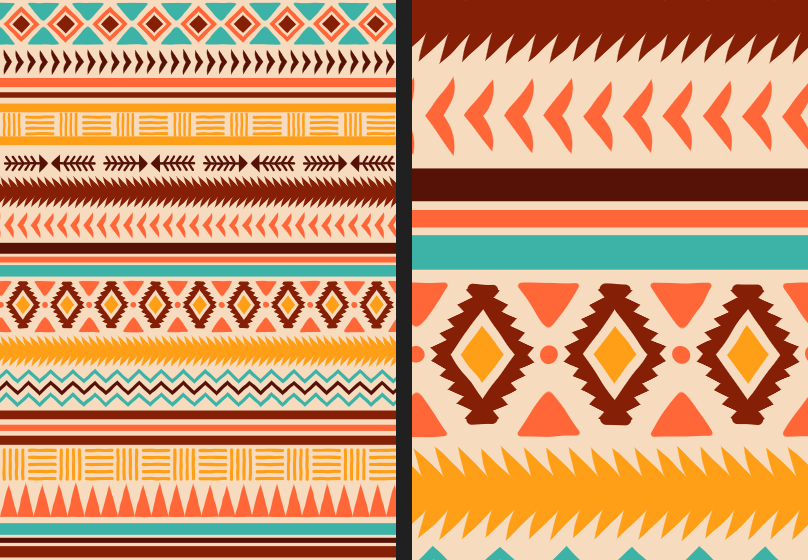
Left, the full canvas; right, a detail of the centre.
Give the GLSL for this pattern, as a Shadertoy shader.

```glsl
#define CREAM vec3(0.97, 0.86, 0.75)
#define BROWN vec3(0.52, 0.12, 0.02)
#define DARK vec3(0.34, 0.07, 0.03)
#define CORAL vec3(1.00, 0.40, 0.22)
#define AMBER vec3(1.00, 0.62, 0.09)
#define TEAL vec3(0.24, 0.70, 0.65)
#define CANVAS_HEIGHT 768.0
#define WOBBLE 0.9
#define JITTER 0.12

float hash(vec2 p) {
    vec3 q = fract(p.xyx * 0.1031);
    q += dot(q, q.yzx + 33.33);
    return fract((q.x + q.y) * q.z);
}

float noise(vec2 p) {
    vec2 i = floor(p), f = fract(p);
    f = f * f * (3.0 - 2.0 * f);
    return mix(mix(hash(i), hash(i + vec2(1, 0)), f.x),
               mix(hash(i + vec2(0, 1)), hash(i + vec2(1, 1)), f.x), f.y);
}

// Offset from the nearest repeat centre
float repeatX(float x, float start, float period) {
    return mod(x - start + 0.5 * period, period) - 0.5 * period;
}

// Size variation of each repeat
float vary(float x, float start, float period) {
    return 1.0 + JITTER * (hash(vec2(floor((x - start) / period + 0.5), period) + 7.0) - 0.5);
}

float stripe(float y, float top, float bottom) {
    return abs(y - 0.5 * (top + bottom)) - 0.5 * (bottom - top);
}

float segment(vec2 p, vec2 end, float radius) {
    return length(p - end * clamp(dot(p, end) / dot(end, end), 0.0, 1.0)) - radius;
}

float rhombus(vec2 p, vec2 halfSize, float radius) {
    vec2 h = halfSize - radius;
    return (abs(p.x) / h.x + abs(p.y) / h.y - 1.0) * h.x * h.y / length(h) - radius * 0.6;
}

// Rounded triangle: base at y = 0, apex at y = height
float wedge(vec2 p, float halfBase, float height, float radius) {
    float x = sqrt(p.x * p.x + radius * radius);
    vec2 d = vec2(dot(vec2(x - halfBase, p.y), normalize(vec2(height, halfBase))), -p.y) + radius;
    return length(max(d, 0.0)) + min(max(d.x, d.y), 0.0) - radius;
}

// Tapered chevron, tip at the origin pointing along +x
float chevron(vec2 p, float reach, float halfHeight, float thickness) {
    float u = abs(p.y) / halfHeight;
    float w = 0.5 * thickness * max(1.0 - u * u, 0.0);
    return max((abs(p.x + reach * u + w) - w) * 0.8, abs(p.y) - halfHeight);
}

// Band fringed with teeth that trail to the left
float fringe(vec2 p, float period) {
    float v = abs(p.y), x = p.x + 0.65 * (v - 8.0);
    float t = (v - 8.0) / (13.0 * vary(x, sign(p.y), period));
    float w = 0.5 * period * (1.0 - t) * (1.0 + 0.25 * t);
    return max((abs(repeatX(x, sign(p.y), period)) - w) * 0.8, v - 22.0);
}

// Parallel rounded bars along y
float bars(vec2 p, float count, float gap, float halfLength, float radius) {
    float mid = 0.5 * (count - 1.0);
    p.x -= gap * (clamp(round(p.x / gap + mid), 0.0, 2.0 * mid) - mid);
    return length(vec2(p.x, max(abs(p.y) - halfLength, 0.0))) - radius;
}

float arrow(vec2 p) {
    float v = abs(p.y);
    float barb = 15.0 + 8.5 * clamp(round((p.x + 0.65 * v - 15.0) / 8.5), 0.0, 4.0);
    float d = min(segment(p - vec2(7, 0), vec2(50, 0), 1.7),
                  segment(vec2(p.x - barb, v), vec2(-6, 9), 1.6));
    return min(d, wedge(vec2(p.y, p.x - 54.0), 12.5, 13.0, 1.0));
}

float serratedDiamond(vec2 p) {
    p = abs(p);
    float tooth = 1.0 - abs(2.0 * fract(p.y / 6.5) - 1.0);
    float body = max((p.x - 20.5 * (1.0 - p.y / 34.0) - 5.0 * tooth) * 0.65, p.y - 31.0);
    return min(body, segment(vec2(p.x, p.y - 29.5), vec2(4.5, 0), 2.6));
}

float zigzag(vec2 p) {
    return abs(p.y + 7.0 - 14.0 * abs(repeatX(p.x, 9.0, 30.3)) / 15.15) * 0.73 - 2.2;
}

void paint(inout vec3 color, vec3 ink, float d) {
    color = mix(color, ink, clamp(0.5 - d * iResolution.y / CANVAS_HEIGHT, 0.0, 1.0));
}

void mainImage(out vec4 fragColor, in vec2 fragCoord) {
    vec2 p = vec2(fragCoord.x, iResolution.y - fragCoord.y) * CANVAS_HEIGHT / iResolution.y;
    float y = p.y;
    p += WOBBLE * (vec2(noise(p / 9.0), noise(p / 9.0 + 71.0)) - 0.5);
    vec3 color = CREAM;

    // Nested diamonds and trapezoids
    vec2 q = vec2(repeatX(p.x, 29.3, 60.75), p.y - 33.0) / vary(p.x, 29.3, 60.75);
    paint(color, CORAL, max(rhombus(q, vec2(26), 2.0), -rhombus(q, vec2(18), 1.0)));
    paint(color, BROWN, rhombus(q, vec2(13.5), 5.0));
    paint(color, TEAL, wedge(vec2(repeatX(p.x, 59.7, 60.75), 28.5 - abs(p.y - 32.5)), 23.0, 28.0, 3.0));

    // Chevron rows
    paint(color, DARK, chevron(vec2(repeatX(p.x, 11.0, 16.4) - 5.5, p.y - 85.0), 11.0, 16.5 * vary(p.x, 11.0, 16.4), 7.5));
    paint(color, CORAL, chevron(vec2(-repeatX(p.x, 12.0, 18.13) - 6.5, p.y - 309.0), 13.0, 17.0 * vary(p.x, 12.0, 18.13), 8.5));

    // Basket weave bands
    paint(color, AMBER, min(stripe(y, 142.0, 154.0), stripe(y, 187.0, 199.0)));
    paint(color, AMBER, bars(vec2(repeatX(p.x, 16.0, 78.0), p.y - 171.0), 4.0, 6.8, 14.5, 1.7));
    paint(color, AMBER, bars(vec2(p.y - 172.0, repeatX(p.x, 54.5, 78.0)), 4.0, 7.6, 18.0, 2.0));
    paint(color, AMBER, bars(vec2(repeatX(p.x, 18.5, 78.0), p.y - 637.0), 4.0, 8.5, 20.0, 2.1));
    paint(color, AMBER, bars(vec2(p.y - 637.0, repeatX(p.x, 58.0, 78.0)), 5.0, 9.7, 17.5, 2.2));

    // Facing arrows and fringed bands
    paint(color, DARK, arrow(vec2(68.3 - abs(repeatX(p.x, 68.3, 136.7)), p.y - 224.0)));
    paint(color, BROWN, fringe(p - vec2(0, 263.5), 10.07));
    paint(color, AMBER, fringe(p - vec2(0, 481.5), 10.07));

    // Serrated diamonds, dots and triangles
    q = vec2(repeatX(p.x, 31.5, 60.6), p.y - 418.0);
    paint(color, BROWN, serratedDiamond(q));
    paint(color, CREAM, rhombus(q, vec2(15, 20.5), 1.0));
    paint(color, AMBER, rhombus(q, vec2(10.5, 13), 3.0));
    q.x = repeatX(p.x, 61.8, 60.6);
    paint(color, CORAL, min(length(q) - 4.0, wedge(vec2(q.x, 35.0 - abs(q.y - 2.5)), 15.5, 24.0, 2.5)));

    // Zigzags and tall spikes
    paint(color, TEAL, min(zigzag(p - vec2(0, 516)), zigzag(p - vec2(0, 548))));
    paint(color, DARK, zigzag(p - vec2(0, 532)));
    paint(color, CORAL, wedge(vec2(repeatX(p.x, 12.0, 23.0), 709.0 - p.y), 12.0, 47.0 * vary(p.x, 12.0, 23.0), 0.8));

    // Plain stripes
    paint(color, CORAL, min(stripe(y, 107.0, 119.5), min(stripe(y, 352.0, 360.0), stripe(y, 582.5, 591.0))));
    paint(color, BROWN, min(min(stripe(y, 126.5, 134.0), stripe(y, 563.0, 575.0)), min(stripe(y, 597.5, 610.0), stripe(y, 749.0, 764.5))));
    paint(color, DARK, min(stripe(y, 333.0, 348.0), stripe(y, 737.5, 744.5)));
    paint(color, TEAL, min(stripe(y, 363.5, 379.3), stripe(y, 717.5, 733.5)));

    fragColor = vec4(color, 1.0);
}
```
